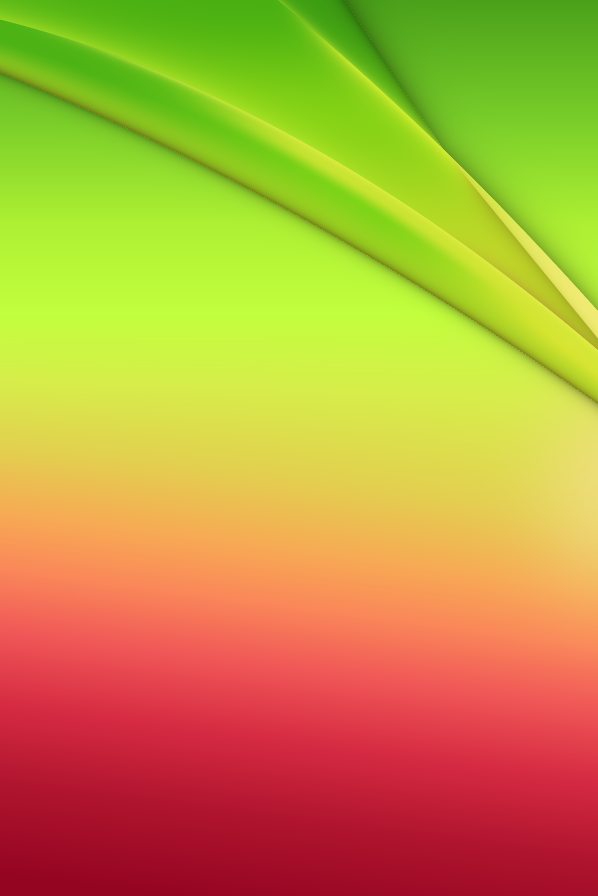
Give the GLSL for this background, as a Shadertoy shader.

```glsl
// Vertical backdrop ramp, v runs from top (0) to bottom (1)
vec3 backdrop(float v) {
    const float stops[12] = float[12](0.0, 0.13, 0.25, 0.35, 0.43, 0.52,
                                      0.60, 0.66, 0.73, 0.81, 0.90, 1.0);
    const vec3 tones[12] = vec3[12](
        vec3(0.29, 0.63, 0.10), vec3(0.47, 0.80, 0.16), vec3(0.68, 0.94, 0.20),
        vec3(0.76, 1.00, 0.24), vec3(0.84, 0.93, 0.29), vec3(0.89, 0.81, 0.31),
        vec3(0.97, 0.66, 0.33), vec3(0.98, 0.53, 0.35), vec3(0.94, 0.34, 0.34),
        vec3(0.84, 0.17, 0.26), vec3(0.69, 0.08, 0.18), vec3(0.58, 0.02, 0.13));
    vec3 color = tones[0];
    for (int i = 1; i < 12; i++) {
        float t = clamp((v - stops[i - 1]) / (stops[i] - stops[i - 1]), 0.0, 1.0);
        color = mix(color, tones[i], t);
    }
    return color;
}

// Antialiased coverage of the side where distance is positive
float cover(float distance) {
    return clamp(distance * iResolution.y + 0.5, 0.0, 1.0);
}

// Soft falloff away from an edge
float glow(float distance, float width) {
    return exp(-max(distance, 0.0) / width);
}

void mainImage(out vec4 fragColor, in vec2 fragCoord) {
    vec2 uv = fragCoord / iResolution.xy;
    float u = uv.x;
    float v = 1.0 - uv.y;
    float k = u - 0.742; // offset from the point where the folds meet

    // Approximate distances to the fold edges, positive below each edge
    float rim   = 0.85 * (v - (0.081 + 0.272 * u + 0.098 * u * u));
    float crest = 0.85 * (v - (0.022 + 0.167 * u + 0.202 * u * u));
    float ridge = 0.70 * (v - (0.167 + 0.651 * k + 0.182 * k * k));
    float leaf  = 0.55 * (v - (0.167 + 1.004 * k));
    float seam  = 0.75 * (v - (0.167 + 0.818 * k));

    // Backdrop, tilted in its warm part, with a pale glow at the right
    float tilt = (0.025 - 0.085 * u) * smoothstep(0.35, 0.60, v);
    vec3 color = backdrop(v + tilt);
    vec2 halo = (vec2(u, v) - vec2(1.03, 0.54)) / vec2(0.13, 0.11);
    color = mix(color, vec3(0.95, 0.87, 0.53), 0.75 * exp(-dot(halo, halo)));

    // Shadows cast on the backdrop
    color *= 1.0 - 0.32 * glow(rim, 0.006) * step(0.0, rim);
    float outside = -max(ridge, leaf);
    color *= 1.0 - 0.30 * glow(outside, 0.013) * step(0.0, outside);

    // Leaf between the ridge and the upper dark edge
    vec3 leafColor = mix(vec3(0.24, 0.62, 0.07), vec3(0.43, 0.77, 0.10),
                         smoothstep(0.0, 0.17, v));
    leafColor *= 1.0 - 0.30 * glow(leaf, 0.007);
    leafColor = mix(leafColor, vec3(0.72, 0.90, 0.18), 0.55 * glow(-ridge, 0.005));
    color = mix(color, leafColor, cover(leaf) * cover(-ridge));

    // Broad sheet between the ridge and the crest
    vec3 sheet = mix(vec3(0.29, 0.69, 0.07), vec3(0.51, 0.82, 0.08),
                     smoothstep(0.0, 0.14, v));
    sheet = mix(sheet, vec3(0.76, 0.86, 0.16), smoothstep(0.12, 0.30, v));
    sheet = mix(sheet, vec3(0.93, 0.96, 0.22),
                0.8 * glow(ridge, 0.010) * smoothstep(0.45, 0.60, u));
    sheet = mix(sheet, vec3(0.73, 0.91, 0.17),
                0.65 * glow(-crest, 0.016) * (1.0 - smoothstep(0.5, 0.8, u)));
    float nearTip = smoothstep(0.70, 0.92, u);
    sheet = mix(sheet, vec3(0.72, 0.60, 0.20), 0.70 * nearTip * glow(-crest, 0.008));
    sheet = mix(sheet, vec3(0.56, 0.58, 0.10),
                0.60 * glow(seam, 0.012) * smoothstep(0.74, 0.82, u));
    color = mix(color, sheet, cover(ridge) * cover(-crest));

    // Pale band that opens beyond the meeting point
    vec3 band = mix(vec3(0.82, 0.91, 0.25), vec3(0.94, 0.92, 0.45),
                    smoothstep(0.0, 0.24, k));
    band = mix(band, vec3(0.77, 0.77, 0.22), 0.4 * glow(-seam, 0.004));
    color = mix(color, band, cover(ridge) * cover(-seam));

    // Lower ribbon with a yellow fold along its crest and a dark rim
    vec3 ribbon = mix(vec3(0.30, 0.70, 0.08), vec3(0.49, 0.83, 0.09),
                      smoothstep(0.1, 0.6, u));
    ribbon = mix(ribbon, vec3(0.85, 0.90, 0.19), smoothstep(0.60, 0.95, u));
    float across = crest / max(crest - rim, 0.001);
    ribbon = mix(ribbon, vec3(0.66, 0.83, 0.15), 0.65 * smoothstep(0.35, 0.85, across));
    float fold = smoothstep(0.25, 0.55, u) * (1.0 - smoothstep(0.010, 0.028, crest));
    ribbon = mix(ribbon, vec3(0.83, 0.90, 0.21), 0.85 * fold);
    ribbon = mix(ribbon, vec3(0.90, 0.94, 0.28),
                 0.75 * glow(crest, 0.004) * smoothstep(0.0, 0.3, u));
    ribbon = mix(ribbon, vec3(0.40, 0.36, 0.07), 0.75 * glow(-rim, 0.005));
    color = mix(color, ribbon, cover(crest) * cover(-rim));

    fragColor = vec4(clamp(color, 0.0, 1.0), 1.0);
}
```
